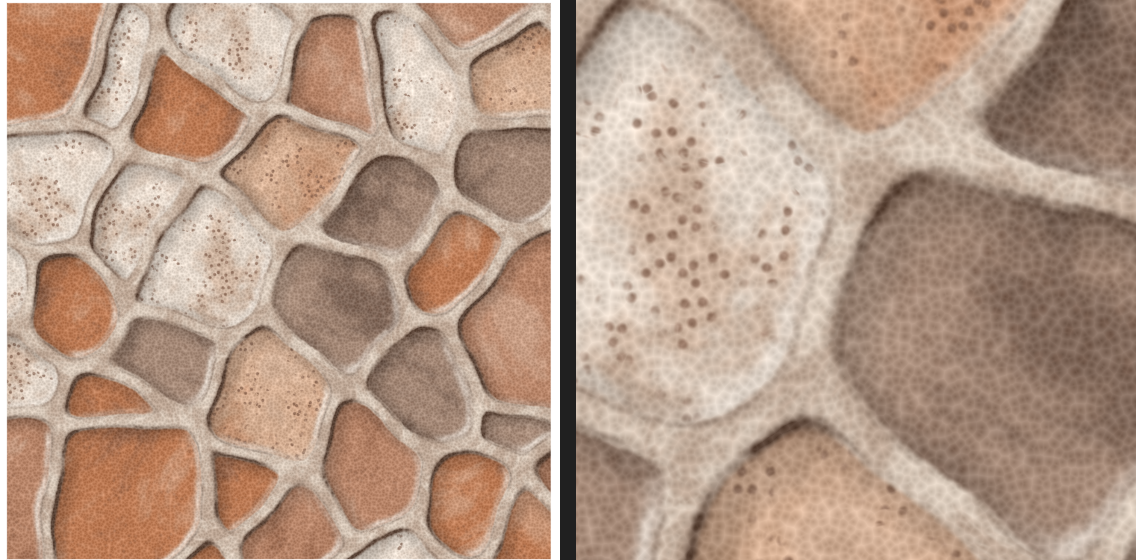
Left: the whole. Right: its middle third, enlarged.
A WebGL 2 fragment shader for this texture:

```glsl
#version 300 es
precision highp float;
// Rounded fieldstones in warm earth tones, set in pale sandy mortar on a framed tile.

uniform vec2 u_resolution;
out vec4 fragColor;

vec3 hash3(vec2 p) {
    vec3 q = fract(p.xyx * vec3(0.1031, 0.1030, 0.0973));
    q += dot(q, q.yzx + 33.33);
    return fract((q.xxy + q.yzz) * q.zyx);
}

// Layered, self-warping sines, roughly -1 to 1
float mottle(vec2 p) {
    float sum = 0.0, amp = 0.55;
    for (int i = 0; i < 6; i++) {
        p = mat2(0.8, -0.6, 0.6, 0.8) * p * 1.7 + 0.7 * sin(p.yx + float(i));
        sum += amp * sin(p.x) * cos(p.y);
        amp *= 0.72;
    }
    return sum;
}

// Cellular noise: distance to the nearest scattered point
float cellular(vec2 p) {
    vec2 cell = floor(p);
    float nearest = 4.0;
    for (int y = -1; y <= 1; y++)
        for (int x = -1; x <= 1; x++) {
            vec2 c = cell + vec2(x, y);
            vec2 d = c + hash3(c).xy - p;
            nearest = min(nearest, dot(d, d));
        }
    return sqrt(nearest);
}

// Stone centre (xy) and size weight (z)
vec3 stoneSite(vec2 cell) {
    vec3 h = hash3(cell + 17.0);
    return vec3(cell + 0.12 + 0.76 * h.xy, 0.15 * h.z + 0.7 * smoothstep(0.85, 0.95, h.z));
}

float power(vec2 p, vec3 site) {
    vec2 d = p - site.xy;
    return dot(d, d) - site.z;
}

float band(float x, float centre, float width) {
    float t = (x - centre) / width;
    return exp(-t * t);
}

void main() {
    vec2 uv = gl_FragCoord.xy / u_resolution;
    mat2 turn = mat2(0.88, 0.475, -0.475, 0.88);
    vec2 p = turn * uv * 5.2 + vec2(3.0, 8.0);
    p += 0.07 * sin(p.yx * 2.3 + vec2(0.4, 1.9)) + 0.018 * sin(p.yx * 9.0);

    // Owning stone of a weighted Voronoi layout
    vec2 home = floor(p), id = home;
    float own = 1e3;
    for (int y = -2; y <= 2; y++)
        for (int x = -2; x <= 2; x++) {
            vec2 c = home + vec2(x, y);
            float d = power(p, stoneSite(c));
            if (d < own) { own = d; id = c; }
        }
    vec3 site = stoneSite(id);
    vec3 trait = hash3(id * 1.7 + 5.3);

    // Smoothed distance to the joints, with the outward direction
    float rounding = mix(0.035, 0.065, trait.y), total = 1e-6;
    vec2 outward = vec2(0.0);
    for (int y = -2; y <= 2; y++)
        for (int x = -2; x <= 2; x++) {
            vec2 c = home + vec2(x, y);
            if (c == id) continue;
            vec3 other = stoneSite(c);
            vec2 across = other.xy - site.xy;
            float span = length(across);
            float w = exp(-(power(p, other) - own) / (2.0 * span * rounding));
            total += w;
            outward += w * across / span;
        }
    float gap = -rounding * log(total);
    float side = dot((outward / total) * turn, vec2(0.8, -0.6));

    // Surface detail
    float broad = mottle(uv * 7.0 + trait.xy * 30.0);
    float rough = mottle(uv * 26.0 + 4.0);
    float grain = cellular(uv * 190.0) - 0.5;
    float lumps = cellular(uv * 75.0 + trait.z * 20.0);
    gap += 0.009 * rough;

    // Stone kinds: orange, brown, peach, cream, grey-brown
    float kind = trait.x;
    vec3 base = kind < 0.27 ? vec3(0.75, 0.49, 0.34) : kind < 0.47 ? vec3(0.74, 0.54, 0.43)
              : kind < 0.70 ? vec3(0.84, 0.69, 0.58) : kind < 0.85 ? vec3(0.92, 0.87, 0.82)
              : vec3(0.66, 0.55, 0.48);
    vec3 stain = kind < 0.47 ? vec3(0.61, 0.42, 0.32) : kind < 0.70 ? vec3(0.76, 0.55, 0.42)
               : kind < 0.85 ? vec3(0.76, 0.64, 0.55) : vec3(0.46, 0.37, 0.32);
    float porous = kind > 0.47 && kind < 0.85 ? 1.0 : 0.3;
    vec3 stone = mix(base, stain, 0.75 * smoothstep(0.0, 0.95, broad + 0.25 * rough));
    stone = mix(stone, vec3(0.87, 0.76, 0.68), 0.4 * smoothstep(0.15, 0.9, -broad - 0.2 * rough));
    stone += 0.05 * rough * porous + 0.05 * (lumps - 0.45);
    float pits = (1.0 - smoothstep(0.1, 0.32, lumps)) * smoothstep(-0.1, 0.5, rough + 0.4 * broad);
    stone = mix(stone, vec3(0.48, 0.34, 0.27), 0.6 * pits * porous);
    stone *= mix(0.84, 1.0, smoothstep(0.05, 0.2, gap + 0.06 * side));

    // Sandy mortar
    vec3 mortar = mix(vec3(0.75, 0.66, 0.59), vec3(0.87, 0.81, 0.75), smoothstep(-0.7, 0.7, rough));
    vec3 color = mix(mortar, stone, smoothstep(0.052, 0.078, gap));

    // Shadowed crevices on the upper left, pale rims on the lower right
    float wear = smoothstep(-0.6, 0.5, mottle(uv * 11.0 + 9.0));
    float rim = band(gap, 0.085, 0.03) * smoothstep(0.0, 0.8, side) * (0.35 + 0.45 * wear);
    color = mix(color, vec3(0.93, 0.89, 0.85), rim);
    float crevice = band(gap, 0.056, 0.023) * smoothstep(-0.1, 0.75, -side) * (0.4 + 0.55 * wear);
    crevice += 0.28 * band(gap, 0.05, 0.012) * wear;
    color = mix(color, vec3(0.32, 0.23, 0.18), min(crevice, 0.9));
    color += 0.15 * grain;

    // White frame around the tile
    vec2 frame = abs(uv - vec2(0.498, 0.498)) - vec2(0.485, 0.496);
    color = mix(color, vec3(1.0), smoothstep(-0.001, 0.002, max(frame.x, frame.y)));
    fragColor = vec4(clamp(color, 0.0, 1.0), 1.0);
}
```
